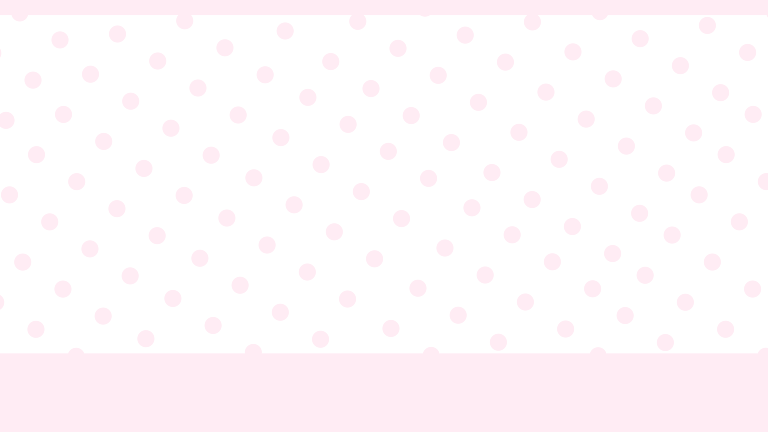
This pattern is drawn by a WebGL 2 fragment shader. Its source:

```glsl
#version 300 es
precision highp float;
// Pale pink polka dots on a tilted square grid, between plain pink bands.

uniform vec2 u_resolution;
out vec4 fragColor;

// Lengths are in canvas heights
const vec3 PAPER = vec3(1.0);
const vec3 PINK = vec3(1.0, 0.927, 0.957);
const float BAND_BOTTOM = 0.182;
const float BAND_TOP = 0.965;
const float DOT_RADIUS = 0.0198;
const vec2 GRID_ORIGIN = vec2(0.2095, 0.8282);
const vec2 STEP_A = vec2(0.0931, -0.0625);  // step down to the right
const vec2 STEP_B = vec2(0.0625, 0.0931);   // step up to the right
const float PATCH_STEPS = 4.0;              // grid columns in one patch
const float UPPER_ROW = 3.0;                // first row of the upper patches

// Slip of each patch off the ideal grid: lower part in xy, upper part in zw
const vec4 PATCH_SLIP[5] = vec4[5](
  vec4(0.0225, 0.0169, 0.0, 0.0),
  vec4(0.0, 0.0, -0.0162, 0.0083),
  vec4(0.0058, 0.0102, -0.0037, 0.0),
  vec4(0.0132, 0.0046, -0.0030, -0.0069),
  vec4(-0.0046, 0.0052, -0.0208, 0.0053));

vec2 dotCentre(vec2 cell) {
  int band = clamp(int(floor(cell.x / PATCH_STEPS)) + 1, 0, 4);
  vec4 slip = PATCH_SLIP[band];
  vec2 drift = cell.y < UPPER_ROW ? slip.xy : slip.zw;
  return GRID_ORIGIN + cell.x * STEP_A + cell.y * STEP_B + drift;
}

// Signed distance to the nearest dot, searching the neighbouring cells
float dotsDistance(vec2 p) {
  vec2 rel = p - GRID_ORIGIN;
  vec2 home = round(vec2(dot(rel, STEP_A) / dot(STEP_A, STEP_A),
                         dot(rel, STEP_B) / dot(STEP_B, STEP_B)));
  float nearest = 1e3;
  for (int j = -1; j <= 1; j++) {
    for (int i = -1; i <= 1; i++) {
      vec2 centre = dotCentre(home + vec2(i, j));
      nearest = min(nearest, distance(p, centre));
    }
  }
  return nearest - DOT_RADIUS;
}

void main() {
  vec2 p = gl_FragCoord.xy / u_resolution.y;
  float halfPixel = 0.5 / u_resolution.y;

  // Bands and dots share one colour, so join their distances
  float bands = min(p.y - BAND_BOTTOM, BAND_TOP - p.y);
  float shape = min(bands, dotsDistance(p));
  float ink = 1.0 - smoothstep(-halfPixel, halfPixel, shape);

  fragColor = vec4(mix(PAPER, PINK, ink), 1.0);
}
```
